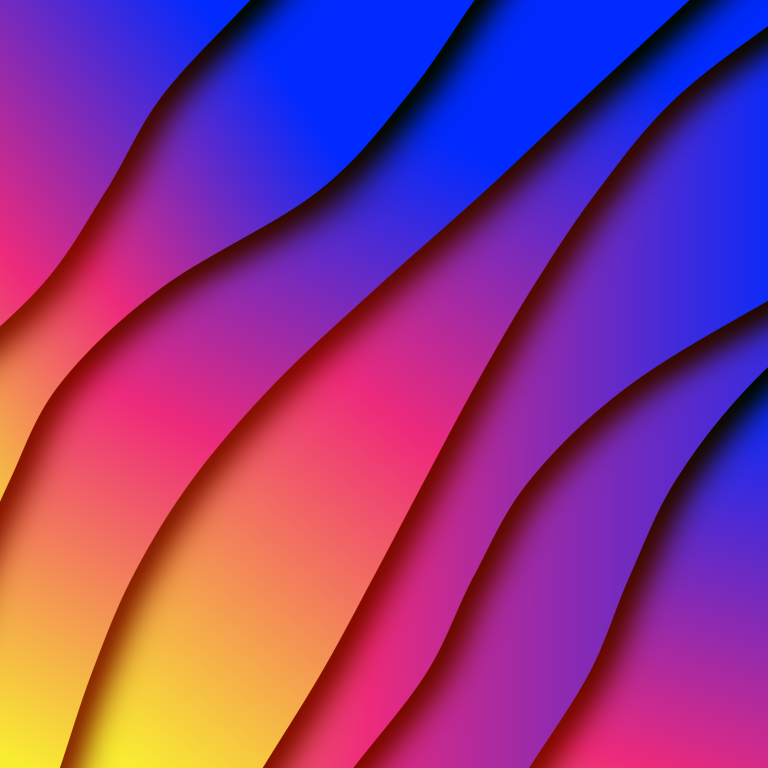
Give the GLSL for this background, as a Shadertoy shader.

```glsl
#define YELLOW vec3(0.976, 0.929, 0.196)
#define PINK vec3(0.933, 0.165, 0.482)
#define BLUE vec3(0.0, 0.165, 1.0)
#define SHADOW_TINT vec3(0.56, 0.20, 0.0)
#define SHADOW_WIDTH 0.034
#define SPANS 8

// Yellow to pink to blue, along a linear ramp: xy is the slope, z the offset
vec3 rampColor(vec2 p, vec3 ramp) {
    float t = clamp(dot(p, ramp.xy) + ramp.z, 0.0, 1.0);
    return t < 0.5 ? mix(YELLOW, PINK, t * 2.0) : mix(PINK, BLUE, t * 2.0 - 1.0);
}

// Smooth spline through evenly spaced heights: returns (x, dx/dy)
vec2 edgeAt(float knots[SPANS + 1], float y) {
    float s = clamp(y, 0.0, 1.0) * float(SPANS);
    int i = min(int(s), SPANS - 1);
    float t = s - float(i);
    float b = knots[i];
    float c = knots[i + 1];
    float a = i > 0 ? knots[i - 1] : 2.0 * b - c;
    float d = i < SPANS - 1 ? knots[i + 2] : 2.0 * c - b;

    float k1 = 0.5 * (c - a);
    float k2 = a - 2.5 * b + 2.0 * c - 0.5 * d;
    float k3 = 0.5 * (d - a) + 1.5 * (b - c);
    float x = b + t * (k1 + t * (k2 + t * k3));
    float slope = (k1 + t * (2.0 * k2 + 3.0 * t * k3)) * float(SPANS);
    return vec2(x, slope);
}

// Paint the sheet right of an edge, shaded where the sheet above overhangs it
void addSheet(inout vec3 color, vec2 p, float knots[SPANS + 1], vec3 ramp) {
    vec2 edge = edgeAt(knots, p.y);
    float dist = (p.x - edge.x) / sqrt(1.0 + edge.y * edge.y);
    float reach = max(dist, 0.0) / SHADOW_WIDTH;
    float shade = exp(-reach * reach);
    vec3 sheet = rampColor(p, ramp) * mix(vec3(1.0), SHADOW_TINT, shade);
    float aa = 0.75 / min(iResolution.x, iResolution.y);
    color = mix(color, sheet, smoothstep(-aa, aa, dist));
}

void mainImage(out vec4 fragColor, in vec2 fragCoord) {
    vec2 p = fragCoord / iResolution.xy;

    // Top left sheet
    vec3 color = rampColor(p, vec3(0.96, 0.768, -0.018));

    // Sheets from left to right, edge positions listed from bottom to top
    addSheet(color, p, float[](-0.651, -0.56, -0.43, -0.267, -0.091, 0.051, 0.137, 0.211, 0.326),
             vec3(1.175, 0.822, -0.175));
    addSheet(color, p, float[](-0.098, -0.072, -0.039, 0.013, 0.078, 0.21, 0.413, 0.53, 0.618),
             vec3(0.461, 0.914, -0.016));
    addSheet(color, p, float[](0.078, 0.12, 0.173, 0.25, 0.357, 0.49, 0.63, 0.763, 0.898),
             vec3(0.538, 0.699, -0.094));
    addSheet(color, p, float[](0.342, 0.419, 0.487, 0.553, 0.62, 0.693, 0.777, 0.883, 1.046),
             vec3(0.906, 0.0, 0.063));
    addSheet(color, p, float[](0.46, 0.556, 0.617, 0.69, 0.822, 1.029, 1.25, 1.458, 1.667),
             vec3(0.691, 0.0, 0.192));
    addSheet(color, p, float[](0.689, 0.768, 0.82, 0.88, 0.978, 1.12, 1.276, 1.43, 1.59),
             vec3(0.307, 0.922, 0.242));

    fragColor = vec4(color, 1.0);
}
```
